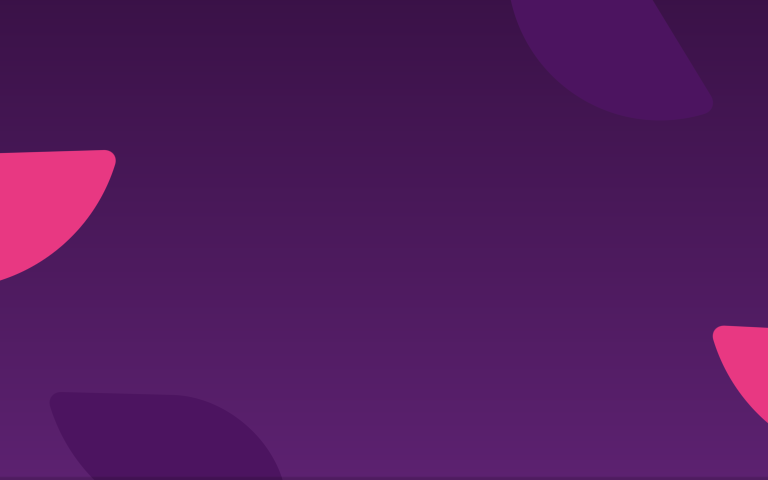
This background is drawn by a Shadertoy shader. Its source:

```glsl
// Violet vertical gradient with four soft-cornered petals cropped by the frame.
// Each petal is a disc cut by a straight edge, joined with a rounded corner.
// Lengths are in canvas heights, with the origin at the lower left.

const vec3 NIGHT  = vec3(0.228, 0.068, 0.280);
const vec3 VIOLET = vec3(0.362, 0.130, 0.440);
const vec3 PLUM   = vec3(0.298, 0.080, 0.375);
const vec3 PINK   = vec3(0.910, 0.220, 0.510);
const float CORNER = 0.03125;

float disc(vec2 p, vec2 center, float radius) {
    return length(p - center) - radius;
}

// Signed distance to a line; the normal points out of the shape
float halfPlane(vec2 p, vec2 point, vec2 normal) {
    return dot(p - point, normalize(normal));
}

// Intersection of two shapes with a corner of the given radius
float roundAnd(float a, float b, float radius) {
    vec2 d = vec2(a, b) + radius;
    return min(max(d.x, d.y), 0.0) + length(max(d, 0.0)) - radius;
}

// Blend a flat colour over the base, with a smooth edge
vec3 paint(vec3 base, vec3 color, float dist, float pixel) {
    return mix(base, color, 1.0 - smoothstep(-0.7 * pixel, 0.7 * pixel, dist));
}

void mainImage(out vec4 fragColor, in vec2 fragCoord) {
    float pixel = 1.0 / iResolution.y;
    vec2 p = fragCoord * pixel;

    // Background gradient
    vec3 color = mix(VIOLET, NIGHT, p.y);

    // Plum petal at the upper right
    float upper = roundAnd(disc(p, vec2(1.375, 1.067), 0.318),
                           halfPlane(p, vec2(1.479, 0.804), vec2(0.854, 0.52)), CORNER);
    color = paint(color, PLUM, upper, pixel);

    // Plum petal at the lower left, with a broad right shoulder
    float top = halfPlane(p, vec2(0.140, 0.183), vec2(0.026, 1.0));
    float side = halfPlane(p, vec2(0.585, 0.023), vec2(0.98, 0.2));
    float shoulder = roundAnd(top, side, 0.19);
    float lower = roundAnd(disc(p, vec2(0.460, 0.2625), 0.372), shoulder, CORNER);
    color = paint(color, PLUM, lower, pixel);

    // Pink petals at the left and right borders
    float left = roundAnd(disc(p, vec2(-0.1125, 0.767), 0.369),
                          halfPlane(p, vec2(0.0, 0.681), vec2(-0.03, 1.0)), CORNER);
    float right = roundAnd(disc(p, vec2(1.840, 0.400), 0.370),
                           halfPlane(p, vec2(1.521, 0.321), vec2(0.05, 1.0)), CORNER);
    color = paint(color, PINK, min(left, right), pixel);

    // Thin shade along the bottom border
    color *= mix(0.86, 1.0, smoothstep(0.004, 0.009, p.y));

    fragColor = vec4(color, 1.0);
}
```
